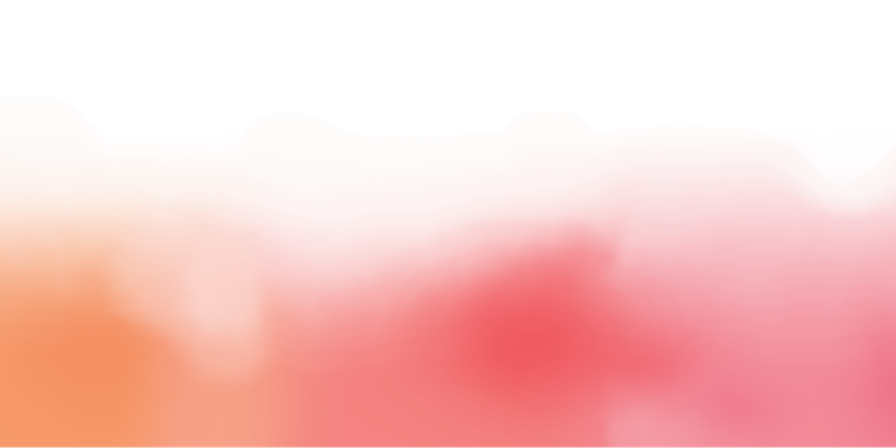
Reproduce this background procedurally as a Shadertoy shader.

```glsl
// Soft watercolour wash: orange, coral, red and rose rising into white paper.

const vec3 PAPER  = vec3(1.0, 1.0, 1.0);
const vec3 CREAM  = vec3(0.994, 0.979, 0.972);
const vec3 ORANGE = vec3(0.965, 0.600, 0.410);
const vec3 AMBER  = vec3(0.955, 0.550, 0.380);
const vec3 PEACH  = vec3(0.968, 0.630, 0.530);
const vec3 CORAL  = vec3(0.957, 0.515, 0.505);
const vec3 PINK   = vec3(0.968, 0.605, 0.620);
const vec3 RED    = vec3(0.940, 0.340, 0.370);
const vec3 ROSE   = vec3(0.950, 0.545, 0.600);
const vec3 BERRY  = vec3(0.930, 0.440, 0.535);
const vec3 BLUSH  = vec3(0.985, 0.850, 0.825);

vec2 hashGradient(vec2 cell) {
    vec2 h = vec2(dot(cell, vec2(127.1, 311.7)), dot(cell, vec2(269.5, 183.3)));
    return fract(sin(h) * 43758.55) * 2.0 - 1.0;
}

float gradientNoise(vec2 p) {
    vec2 cell = floor(p), f = fract(p);
    vec2 u = f * f * f * (f * (f * 6.0 - 15.0) + 10.0);
    vec2 e = vec2(1.0, 0.0);
    float a = dot(hashGradient(cell), f);
    float b = dot(hashGradient(cell + e.xy), f - e.xy);
    float c = dot(hashGradient(cell + e.yx), f - e.yx);
    float d = dot(hashGradient(cell + e.xx), f - e.xx);
    return mix(mix(a, b, u.x), mix(c, d, u.x), u.y);
}

float fbm(vec2 p) {
    float sum = 0.0, amplitude = 0.5;
    for (int i = 0; i < 4; i++) {
        sum += amplitude * gradientNoise(p);
        p = p * 2.03 + 17.3;
        amplitude *= 0.5;
    }
    return sum;
}

float glow(vec2 p, vec2 centre, vec2 radius) {
    vec2 d = (p - centre) / radius;
    return exp(-dot(d, d));
}

// Ellipse with a soft rim
float blot(vec2 p, vec2 centre, vec2 radius, float soft) {
    return 1.0 - smoothstep(1.0 - soft, 1.0 + soft, length((p - centre) / radius));
}

float plateau(float x, float start, float end, float soft) {
    return smoothstep(start - soft, start + soft, x)
         - smoothstep(end - soft, end + soft, x);
}

// Layered tide lines: a ramp broken into soft steps
float terrace(float v, float steps) {
    float s = v * steps;
    float stepped = (floor(s) + smoothstep(0.25, 0.75, fract(s))) / steps;
    return mix(v, stepped, 0.45);
}

// Hue of the pigment from left to right, pinker where it thins upward
vec3 pigment(vec2 p) {
    vec3 c = mix(ORANGE, PEACH, smoothstep(0.24, 0.42, p.x));
    c = mix(c, CORAL, smoothstep(0.5, 0.78, p.x));
    c = mix(c, PINK, smoothstep(0.3, 0.45, p.y) * smoothstep(0.4, 0.7, p.x));
    return mix(c, ROSE, smoothstep(1.15, 1.5, p.x));
}

// Height of the faint edge where the wet paper dried
float dryEdge(float x) {
    float h = 0.695 + 0.09 * (1.0 - smoothstep(0.12, 0.24, x));
    h -= 0.02 * plateau(x, 0.23, 0.55, 0.015);
    h += 0.055 * plateau(x, 0.55, 0.75, 0.09);
    h += 0.055 * plateau(x, 1.14, 1.31, 0.04);
    h += 0.018 * plateau(x, 1.34, 1.7, 0.04);
    return h - 0.11 * exp(-pow((x - 1.88) / 0.09, 2.0));
}

void mainImage(out vec4 fragColor, in vec2 fragCoord) {
    vec2 p = fragCoord / iResolution.xy * vec2(2.0, 1.0);
    vec2 warp = vec2(fbm(p * 4.0), fbm(p * 4.0 + 31.7));
    float grain = fbm(p * vec2(9.0, 24.0) + 4.0 * warp);
    vec2 q = p + 0.07 * warp + vec2(0.02, 0.012) * grain;

    // Cream tide mark on white paper
    float depth = dryEdge(p.x + 0.04 * warp.x) + 0.035 * warp.y - p.y;
    float soft = mix(0.004, 0.05, plateau(p.x, 0.22, 0.54, 0.03));
    vec3 col = mix(PAPER, CREAM, smoothstep(-soft, soft, depth)
                                 * (0.6 + 0.4 * smoothstep(0.0, 0.1, depth)));

    // Main wash, fading upward and more slowly on the right
    float right = smoothstep(1.2, 1.45, q.x);
    float y = q.y - 0.03 * right + 0.05 * plateau(q.x, 0.55, 1.05, 0.15);
    float wash = 1.0 - smoothstep(0.19 - 0.08 * right, 0.66 + 0.06 * right, y);
    wash = max(wash, 0.13 * (1.0 - smoothstep(0.46, 0.72, y)));
    wash *= 1.0 - 0.7 * blot(q, vec2(1.9, 0.62), vec2(0.13, 0.08), 0.5);
    col = mix(col, pigment(q), terrace(wash, 16.0));

    // Warm pool and pale blooms on the left
    col = mix(col, AMBER, 0.75 * glow(q, vec2(0.2, 0.22), vec2(0.16, 0.15)));
    col = mix(col, BLUSH, 0.4 * blot(q, vec2(0.38, 0.39), vec2(0.12, 0.13), 0.4));
    float bloom = blot(q, vec2(0.51, 0.37), vec2(0.09, 0.11), 0.4);
    col = mix(col, BLUSH, 0.6 * bloom);
    col = mix(col, BLUSH, 0.35 * blot(q, vec2(0.5, 0.26), vec2(0.1, 0.1), 0.5));

    // Red heart with its tail and rising arm
    float heart = glow(q, vec2(1.19, 0.24), vec2(0.24, 0.15));
    col = mix(col, RED, 0.92 * terrace(heart, 12.0));
    col = mix(col, RED, 0.4 * glow(q, vec2(1.45, 0.19), vec2(0.13, 0.07)));
    float along = q.x - 0.8 * (q.y - 0.42);
    float arm = glow(vec2(along, q.y), vec2(1.27, 0.4), vec2(0.13, 0.1));
    float armEdge = 1.37 + 0.25 * (q.y - 0.4);
    arm *= 1.0 - smoothstep(armEdge - 0.03, armEdge + 0.03, q.x);
    col = mix(col, RED, 0.4 * arm);

    // Rose patches along the lower right
    float pale = glow(q, vec2(1.44, 0.03), vec2(0.14, 0.07)) * smoothstep(1.33, 1.38, q.x);
    col = mix(col, mix(ROSE, BLUSH, 0.25), 0.8 * pale);
    col = mix(col, BERRY, 0.55 * glow(q, vec2(1.65, 0.09), vec2(0.1, 0.06)));
    col = mix(col, BERRY, 0.8 * glow(q, vec2(2.02, 0.12), vec2(0.11, 0.15)));

    // Thinner paint along the lower margin
    float margin = 1.0 - smoothstep(0.0015, 0.0045, p.y);
    col = mix(col, PAPER, 0.5 * margin);
    fragColor = vec4(clamp(col, 0.0, 1.0), 1.0);
}
```
